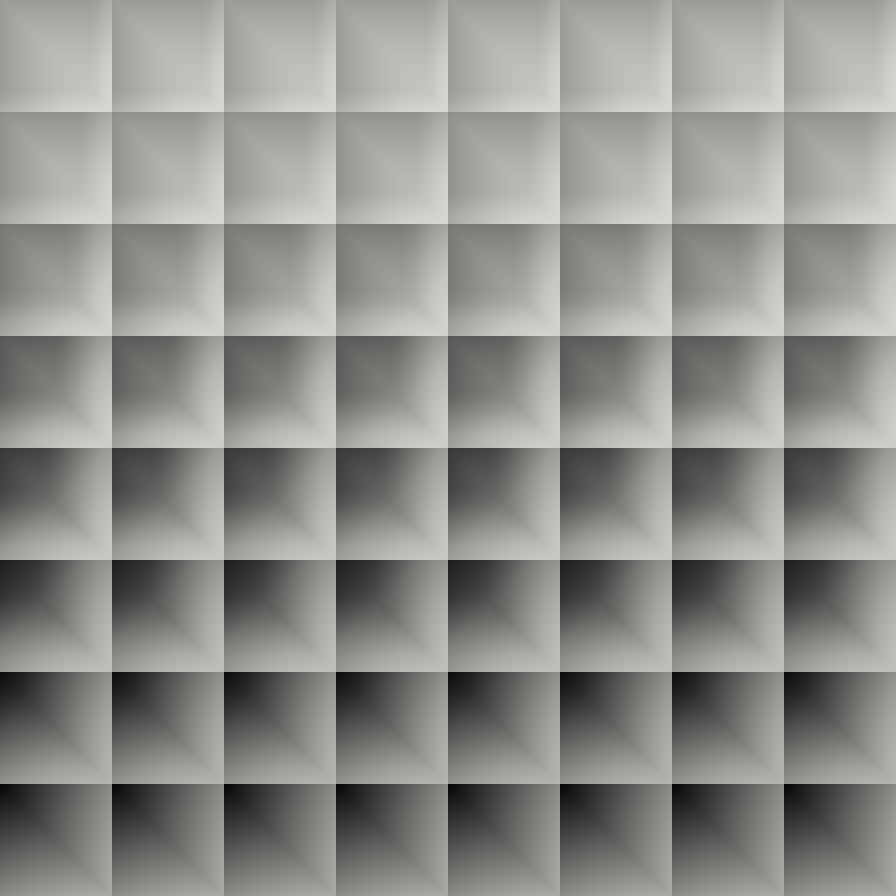
This pattern is drawn by a WebGL 2 fragment shader. Its source:

```glsl
#version 300 es
precision highp float;

uniform vec2 u_resolution;
out vec4 fragColor;

const float TILES = 8.0;
const float PI = 3.14159265;
const int SAMPLES = 3;
const vec3 STONE_TINT = vec3(1.0, 1.005, 0.978);

// Rises quickly away from the shaded edges
float easeOut(float t) {
    return 1.0 - (1.0 - t) * (1.0 - t);
}

// Faint crease running across the main diagonal
float crossCrease(vec2 p, float center, float strength) {
    return strength * exp(-9.0 * abs(p.x + p.y - 2.0 * center));
}

// Brightness of one tile: p starts at its top left, depth is 0 to 1
float tileShade(vec2 p, float depth) {
    float corner = 0.31 + 0.295 * cos(PI * pow(depth, 0.9));
    float side = mix(0.67, 0.54, depth);
    float lit = 0.84 - 0.18 * depth * depth;

    // The far coordinate makes a valley, the near one a ridge
    float far = max(p.x, p.y);
    float near = min(p.x, p.y);
    float bend = 0.8 * (1.0 - depth);
    float valley = mix(smoothstep(bend, 1.0, far), far, depth * depth);
    float shade = corner + (side - corner) * valley;
    shade += (lit - side) * easeOut(near);

    float creaseStrength = 0.1 * depth * depth * (1.0 - depth);
    return shade + crossCrease(p, bend + 0.16, creaseStrength);
}

// Grid of tiles whose shadows deepen row by row
float gridShade(vec2 uv) {
    vec2 grid = clamp(vec2(uv.x, 1.0 - uv.y), 0.0, 0.99999) * TILES;
    float depth = floor(grid.y) / (TILES - 1.0);
    return tileShade(fract(grid), depth);
}

// Average over the pixel to smooth the tile edges
float smoothShade(vec2 fragCoord, vec2 resolution) {
    float total = 0.0;
    for (int j = 0; j < SAMPLES; j++) {
        for (int i = 0; i < SAMPLES; i++) {
            vec2 offset = (vec2(i, j) + 0.5) / float(SAMPLES) - 0.5;
            total += gridShade((fragCoord + offset) / resolution);
        }
    }
    return total / float(SAMPLES * SAMPLES);
}

void main() {
    float shade = smoothShade(gl_FragCoord.xy, u_resolution);
    fragColor = vec4(shade * STONE_TINT, 1.0);
}
```
